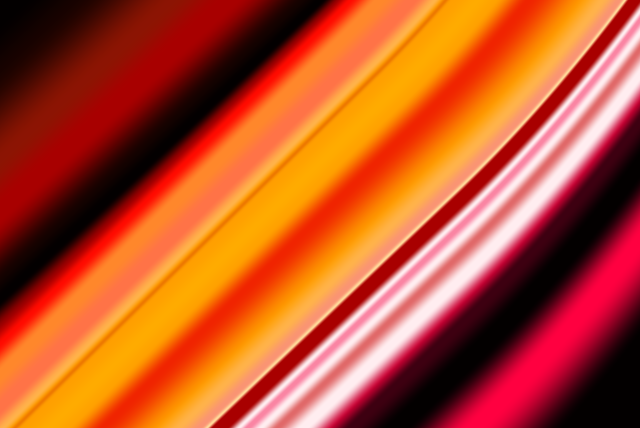
Give the GLSL for this background, as a Shadertoy shader.

```glsl
// Diagonal folds of glowing silk: dark red, amber, pale pink and crimson.
// A gently bent coordinate runs across the folds from the top left corner,
// and each fold is a chain of soft colour ramps along that coordinate.

const vec3 BLACK   = vec3(0.01, 0.0, 0.0);
const vec3 EMBER   = vec3(0.10, 0.01, 0.0);
const vec3 RUST    = vec3(0.55, 0.08, 0.01);
const vec3 BLOOD   = vec3(0.66, 0.0, 0.0);
const vec3 SCARLET = vec3(1.0, 0.04, 0.0);
const vec3 FLAME   = vec3(0.94, 0.14, 0.0);
const vec3 ORANGE  = vec3(1.0, 0.53, 0.17);
const vec3 CORAL   = vec3(1.0, 0.45, 0.28);
const vec3 AMBER   = vec3(1.0, 0.62, 0.0);
const vec3 HONEY   = vec3(1.0, 0.70, 0.29);
const vec3 SALMON  = vec3(0.98, 0.58, 0.45);
const vec3 CREAM   = vec3(1.0, 0.85, 0.60);
const vec3 PINK    = vec3(0.98, 0.52, 0.64);
const vec3 ROSE    = vec3(0.88, 0.41, 0.41);
const vec3 PEARL   = vec3(1.0, 0.93, 0.94);
const vec3 PLUM    = vec3(0.24, 0.0, 0.065);
const vec3 CRIMSON = vec3(1.0, 0.0, 0.25);

// Soft change from one colour to the next between two places
vec3 ramp(vec3 base, vec3 next, float s, float from, float to) {
    return mix(base, next, smoothstep(from, to, s));
}

// Thin crease or highlight with a bell profile
vec3 crease(vec3 base, vec3 tint, float s, float centre, float width) {
    float d = (s - centre) / width;
    return mix(base, tint, exp(-d * d));
}

// Place across the folds: a slight tilt, plus a curl toward the upper right
float foldCoord(vec2 p) {
    float across = p.x + 1.0 - p.y;
    float along = p.x - 1.0 + p.y;
    float tilt = 0.010 + 0.016 * smoothstep(1.1, 1.5, across)
               + 0.030 * (1.0 - smoothstep(0.70, 0.82, across));
    float curlStart = min(0.7, 0.85 - 0.873 * (across - 1.25));
    float curl = max(along - curlStart, 0.0);
    return across - tilt * along + 0.117 * curl * curl;
}

vec3 darkFolds(float s) {
    vec3 c = ramp(BLACK, EMBER, s, 0.05, 0.20);
    c = ramp(c, RUST, s, 0.17, 0.39);
    c = ramp(c, BLOOD, s, 0.39, 0.50);
    c = ramp(c, EMBER, s, 0.53, 0.68);
    return crease(c, BLACK, s, 0.725, 0.04);
}

vec3 amberFolds(vec3 base, float s) {
    vec3 c = ramp(base, BLOOD, s, 0.735, 0.79);
    c = ramp(c, SCARLET, s, 0.78, 0.813);
    c = ramp(c, ORANGE, s, 0.811, 0.875);
    c = ramp(c, CORAL, s, 0.89, 0.955);
    c = ramp(c, HONEY, s, 0.97, 1.02);
    c = ramp(c, AMBER, s, 1.018, 1.04);
    c = crease(c, vec3(0.93, 0.47, 0.0), s, 1.045, 0.008);
    c = crease(c, vec3(1.0, 0.67, 0.0), s, 1.125, 0.04);
    c = ramp(c, FLAME, s, 1.17, 1.25);
    c = ramp(c, AMBER, s, 1.25, 1.40);
    c = ramp(c, HONEY, s, 1.37, 1.435);
    return ramp(c, SALMON, s, 1.43, 1.48);
}

vec3 silkFolds(vec3 base, float s) {
    vec3 c = crease(base, CREAM, s, 1.497, 0.007);
    c = ramp(c, BLOOD, s, 1.497, 1.510);
    c = ramp(c, PEARL, s, 1.543, 1.570);
    c = ramp(c, PINK, s, 1.570, 1.587);
    c = ramp(c, PEARL, s, 1.592, 1.619);
    c = ramp(c, ROSE, s, 1.621, 1.656);
    return ramp(c, PEARL, s, 1.658, 1.709);
}

vec3 crimsonFolds(vec3 base, float s) {
    vec3 c = ramp(base, CRIMSON * 0.8, s, 1.725, 1.785);
    c = ramp(c, PLUM, s, 1.77, 1.82);
    c = ramp(c, BLACK, s, 1.83, 1.91);
    c = ramp(c, CRIMSON, s, 1.95, 2.09);
    return ramp(c, BLACK, s, 2.12, 2.33);
}

void mainImage(out vec4 fragColor, in vec2 fragCoord) {
    float s = foldCoord(fragCoord / iResolution.y);
    vec3 color = darkFolds(s);
    color = amberFolds(color, s);
    color = silkFolds(color, s);
    color = crimsonFolds(color, s);
    fragColor = vec4(color, 1.0);
}
```
